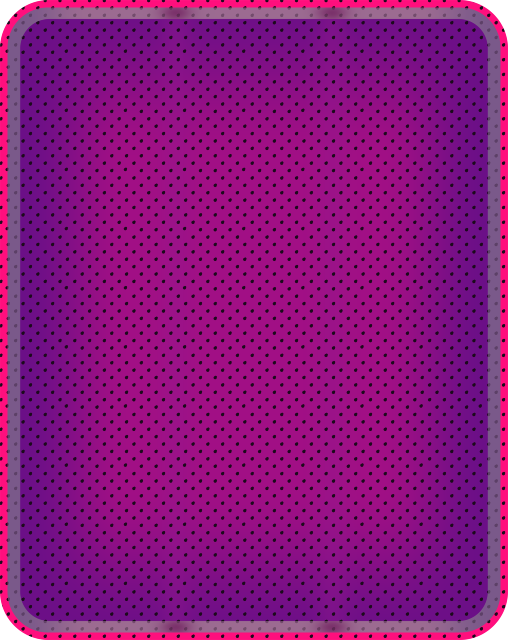
A WebGL 2 fragment shader for this background:

```glsl
#version 300 es
precision highp float;
// A rounded magenta panel with a violet inner glow and a hot pink rim.
// A translucent mauve band runs inside the rim, and a staggered lattice of
// dark dots covers everything. Lengths are fractions of the canvas height.
#define PITCH 0.0231
#define DOT_RADIUS 0.0025
#define DOT_ORIGIN vec2(0.290, 0.664)
#define RIM_INSET 0.0117
#define BAND_INSET vec2(0.0316, 0.0296)
#define OUTER_RADIUS 0.076
#define BAND_RADIUS 0.063
#define PANEL_RADIUS 0.046
#define STREAK_OFFSET 0.122
#define STREAK_WIDTH 0.024

uniform vec2 u_resolution;
out vec4 outColor;

const vec3 WHITE = vec3(1.0);
const vec3 PINK = vec3(1.0, 0.06, 0.49);
const vec3 MAGENTA = vec3(0.63, 0.06, 0.52);
const vec3 VIOLET = vec3(0.42, 0.06, 0.53);
const vec3 LILAC = vec3(0.57, 0.09, 0.56);
const vec3 BAND_SIDE = vec3(0.48, 0.35, 0.54);
const vec3 BAND_END = vec3(0.61, 0.42, 0.57);
const vec3 SMUDGE = vec3(0.44, 0.12, 0.37);
const vec3 INK = vec3(0.11, 0.04, 0.11);

float roundedBox(vec2 p, vec2 halfSize, float radius) {
  vec2 q = abs(p) - halfSize + radius;
  return length(max(q, 0.0)) + min(max(q.x, q.y), 0.0) - radius;
}

float coverage(float dist, float pixel) {
  return 1.0 - smoothstep(-0.6 * pixel, 0.6 * pixel, dist);
}

// Slightly lopsided dot, made of two overlapping discs.
float blob(vec2 p) {
  float body = length(p) - DOT_RADIUS;
  float bump = length(p - DOT_RADIUS * vec2(0.35, 0.45)) - 0.75 * DOT_RADIUS;
  return min(body, bump);
}

// Two interleaved square grids; one dot in each 4 by 4 tile is nudged.
float dotField(vec2 p) {
  vec2 q = (p - DOT_ORIGIN) / PITCH;
  vec2 cell = floor(q + 0.5);
  vec2 tile = mod(cell, 4.0);
  float nudged = float(tile.x < 0.5 && tile.y > 2.5);
  vec2 main = q - cell - nudged * vec2(-0.075, 0.075);
  vec2 between = fract(q) - 0.5;
  return min(blob(main * PITCH), blob(between * PITCH));
}

void main() {
  float pixel = 1.0 / u_resolution.y;
  vec2 p = gl_FragCoord.xy * pixel;
  vec2 halfSize = 0.5 * u_resolution * pixel;
  vec2 c = p - halfSize;
  vec2 edge = halfSize - abs(c);

  float outer = coverage(roundedBox(c, halfSize, OUTER_RADIUS), pixel);
  float band = coverage(roundedBox(c, halfSize - RIM_INSET, BAND_RADIUS), pixel);
  float panel = coverage(roundedBox(c, halfSize - BAND_INSET, PANEL_RADIUS), pixel);
  float streakX = (abs(c.x) - STREAK_OFFSET) / STREAK_WIDTH;
  float streak = exp(-streakX * streakX);

  // Panel: magenta heart fading to violet at the edges, with faint streaks.
  vec2 inside = edge - BAND_INSET;
  float heart = smoothstep(0.0, 0.17, inside.x) * smoothstep(-0.04, 0.22, inside.y);
  vec3 panelColor = mix(VIOLET, MAGENTA, heart);
  panelColor = mix(panelColor, LILAC, 0.35 * streak);

  // Band: cool sides, warm ends, dark smudges where the streaks cross.
  vec3 bandColor = mix(BAND_SIDE, BAND_END, smoothstep(0.03, 0.14, edge.x));
  float smudgeY = (edge.y - 0.020) / 0.013;
  float smudge = streak * exp(-smudgeY * smudgeY);
  bandColor = mix(bandColor, SMUDGE, 0.75 * smudge);

  vec3 color = mix(PINK, bandColor, band);
  color = mix(color, panelColor, panel);

  // Dots, veiled by the translucent band.
  float veil = band * (1.0 - panel);
  float ink = coverage(dotField(p), pixel) * mix(1.0, 0.32, veil);
  color = mix(color, INK, ink);

  outColor = vec4(mix(WHITE, color, outer), 1.0);
}
```
